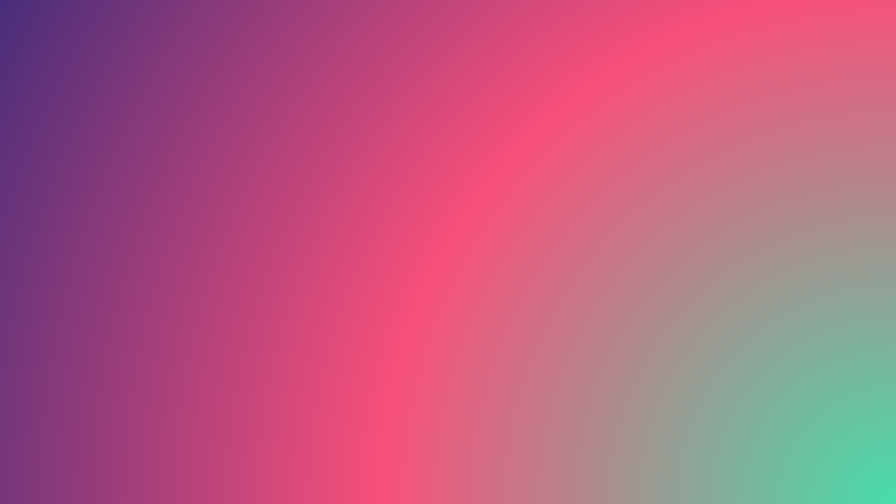
A Shadertoy shader for this background:

```glsl
const vec3 MINT = vec3(0.275, 0.870, 0.665);
const vec3 PINK = vec3(0.972, 0.314, 0.478);
const vec3 VIOLET = vec3(0.282, 0.176, 0.478);

// Distance from a centre, scaled so that reach maps to 1
float radialRamp(vec2 point, vec2 center, float reach) {
    return clamp(length(point - center) / reach, 0.0, 1.0);
}

// Three colours blended linearly, with the middle one at midStop
vec3 threeStops(float t, float midStop, vec3 inner, vec3 middle, vec3 outer) {
    vec3 color = mix(inner, middle, clamp(t / midStop, 0.0, 1.0));
    return mix(color, outer, clamp((t - midStop) / (1.0 - midStop), 0.0, 1.0));
}

void mainImage(out vec4 fragColor, in vec2 fragCoord) {
    // Canvas height is one unit
    vec2 point = fragCoord / iResolution.y;
    float aspect = iResolution.x / iResolution.y;

    // Glow from the lower right corner, reaching the opposite corner
    vec2 corner = vec2(aspect, 0.0);
    float diagonal = length(vec2(aspect, 1.0));
    float ramp = radialRamp(point, corner, diagonal);

    fragColor = vec4(threeStops(ramp, 0.5, MINT, PINK, VIOLET), 1.0);
}
```
